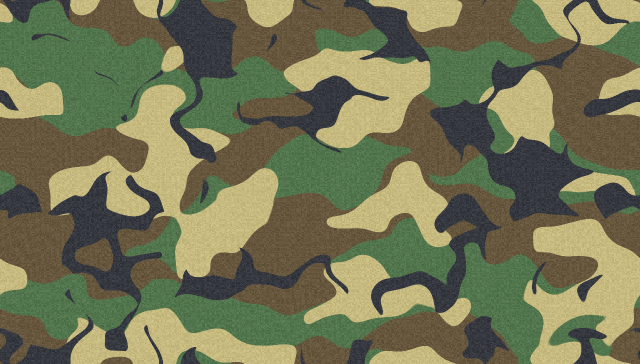
This pattern is drawn by a WebGL 1 fragment shader. Its source:

```glsl
precision highp float;
// Woodland camouflage: green and tan blotches over brown, with dark branches on top.
// Every layer thresholds a sum of random waves whose whole-number frequencies
// make the tile seamless; a gentle warp adds lobes and a fine grain adds cloth.

uniform vec2 u_resolution;

#define WAVES 20
#define GREEN_LEVEL 0.14
#define TAN_LEVEL 0.50
#define BRANCH_BIAS 0.25
#define BRANCH_WIDTH 0.5
#define BRANCH_JAG 0.08
#define BRANCH_ROUND 0.022
#define WARP vec2(0.009, 0.013)
#define EDGE 0.018
#define GRAIN 0.08
#define GRAIN_CELLS vec2(512.0, 292.0)

const float TAU = 6.2831853;
const float GOLDEN_ANGLE = 2.39996;

const vec3 BROWN = vec3(0.40, 0.34, 0.24);
const vec3 GREEN = vec3(0.32, 0.46, 0.30);
const vec3 TAN = vec3(0.78, 0.73, 0.50);
const vec3 DARK = vec3(0.21, 0.22, 0.25);

float hash(vec2 p) {
  return fract(sin(dot(p, vec2(127.1, 311.7))) * 43758.5453);
}

// Smooth random field that wraps on the unit square: mean 0, variance 1.
float field(vec2 p, vec2 maxFreq, float seed) {
  float sum = 0.0;
  for (int i = 0; i < WAVES; i++) {
    float n = float(i);
    float angle = GOLDEN_ANGLE * n + seed;
    float radius = sqrt((n + 2.0) / float(WAVES + 1));
    vec2 freq = floor(maxFreq * radius * vec2(cos(angle), sin(angle)) + 0.5);
    sum += cos(TAU * (dot(freq, p) + hash(vec2(n, seed))));
  }
  return sum * sqrt(2.0 / float(WAVES));
}

float mask(float f) {
  return smoothstep(-EDGE, EDGE, f);
}

// Tapering arms: the zero lines of one field, widened where another is high.
float branches(vec2 p) {
  float ridge = field(p, vec2(10.0, 6.0), 5.3);
  float width = BRANCH_WIDTH * (field(p, vec2(6.0, 5.0), 4.1) + BRANCH_BIAS);
  width += BRANCH_JAG * field(p, vec2(28.0, 16.0), 6.7);
  return width - sqrt(ridge * ridge + BRANCH_ROUND);
}

vec3 camouflage(vec2 uv) {
  vec2 bendFreq = vec2(14.0, 9.0);
  vec2 bend = vec2(field(uv, bendFreq, 8.2), field(uv, bendFreq, 9.6));
  vec2 p = uv + WARP * bend;

  float green = 0.94 * field(p, vec2(4.0, 4.0), 1.4)
              + 0.34 * field(p, vec2(6.0, 9.0), 7.7) - GREEN_LEVEL;
  float blotch = 0.85 * field(p, vec2(5.0, 5.0), 2.8)
               + 0.53 * field(p, vec2(9.0, 8.0), 3.5) - TAN_LEVEL;

  vec3 color = mix(BROWN, GREEN, mask(green));
  color = mix(color, TAN, mask(blotch));
  return mix(color, DARK, mask(branches(p)));
}

void main() {
  // Four samples per pixel smooth the edges.
  vec3 color = vec3(0.0);
  for (int y = 0; y < 2; y++) {
    for (int x = 0; x < 2; x++) {
      vec2 offset = 0.5 * vec2(float(x), float(y)) - 0.25;
      color += 0.25 * camouflage((gl_FragCoord.xy + offset) / u_resolution);
    }
  }

  // Fine cloth grain.
  vec2 cell = floor(gl_FragCoord.xy / u_resolution * GRAIN_CELLS);
  color += GRAIN * (hash(cell) - 0.5);

  gl_FragColor = vec4(color, 1.0);
}
```
